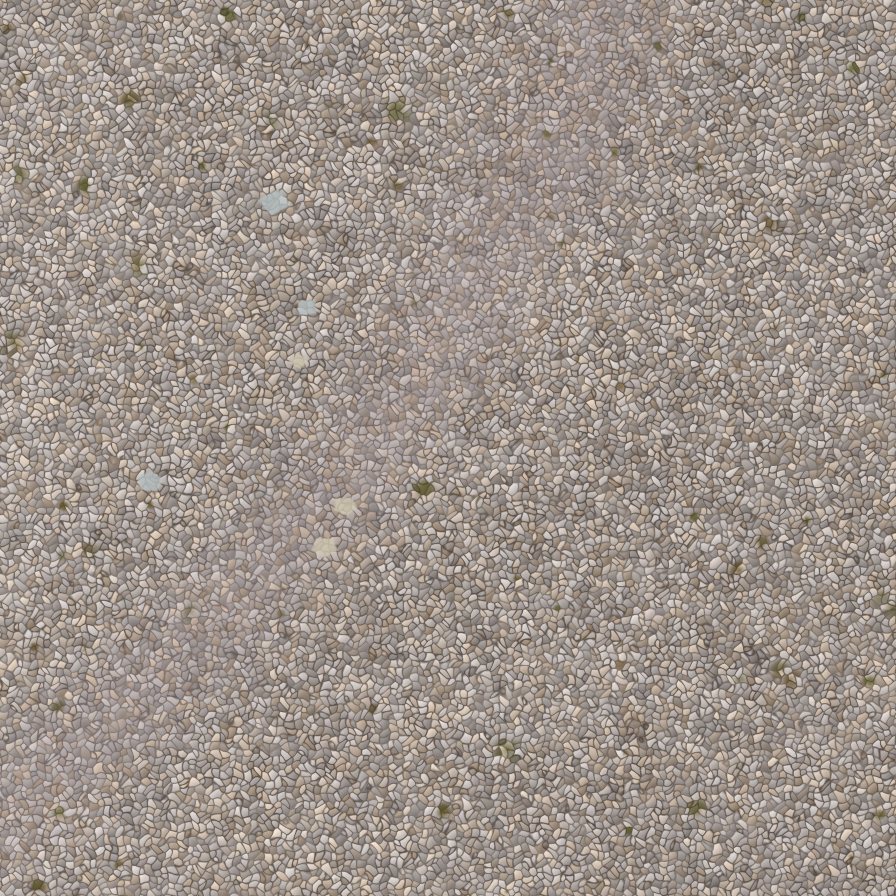
Write a Shadertoy shader that draws this texture.

```glsl
// Fine pale gravel seen from above, with tufts of moss, a few larger flat
// stones and a faint worn track. Weighted cellular noise makes the grains;
// coarse hashed cells scatter the moss and layered sines vary the ground.

const float GRAINS = 122.0;          // grains across the canvas
const float GAP_WIDTH = 0.30;        // soft gap between grains, in cells
const vec2  STONE_TONE = vec2(0.575, 0.835);
const vec2  GAP_TONE = vec2(0.32, 0.55);
const vec3  TINT = vec3(0.0, -0.041, -0.071);
const vec3  WARM_SHIFT = vec3(0.022, 0.0, -0.030);
const vec2  LIGHT = vec2(-0.08, 0.13);
const float MOSS_CELLS = 12.0;
const float MOSS_CHANCE = 0.58;
const vec3  MOSS_GREEN = vec3(0.37, 0.37, 0.19);
const vec3  MOSS_BROWN = vec3(0.43, 0.35, 0.22);
const int   SLABS = 6;
const vec3  SLAB_BLUE = vec3(0.70, 0.73, 0.73);
const vec3  SLAB_CREAM = vec3(0.78, 0.75, 0.67);
const float TRACK_WIDTH = 0.085;
const float TRACK_CONTRAST = 0.68;
const float MEAN_TONE = 0.63;

vec3 hash3(vec2 p) {
    vec3 q = fract(vec3(p.xyx) * vec3(0.1031, 0.1030, 0.0973));
    q += dot(q, q.yxz + 33.33);
    return fract((q.xxy + q.yzz) * q.zyx);
}

// Slow, uneven variation in the range of about -1 to 1.
float layeredSines(vec2 p) {
    float sum = 0.0, amp = 0.5;
    for (int i = 0; i < 4; i++) {
        sum += amp * sin(p.x + 1.7 * sin(p.y)) * cos(p.y * 0.9 - 0.6 * p.x);
        p = mat2(1.5, 1.1, -1.1, 1.5) * p + 2.3;
        amp *= 0.6;
    }
    return sum;
}

// Nearest grain: xy = offset from its centre, z = edge distance; id = its cell.
vec3 grainCell(vec2 p, out vec2 id) {
    vec2 base = floor(p), offset = vec2(0.0);
    float nearest = 9.0, second = 9.0;
    id = base;
    for (int j = -1; j <= 1; j++)
    for (int i = -1; i <= 1; i++) {
        vec2 cell = base + vec2(i, j);
        vec3 h = hash3(cell);
        vec2 d = p - cell - 0.08 - 0.84 * h.xy;
        float dist = length(d) * mix(0.82, 1.25, h.z);
        if (dist < nearest) {
            second = nearest;
            nearest = dist;
            offset = d;
            id = cell;
        } else second = min(second, dist);
    }
    return vec3(offset, second - nearest);
}

// Moss cover in x, brownness in y; grainNoise breaks up the outline.
vec2 moss(vec2 uv, float grainNoise) {
    vec2 base = floor(uv * MOSS_CELLS), cover = vec2(0.0);
    for (int j = -1; j <= 1; j++)
    for (int i = -1; i <= 1; i++) {
        vec2 cell = base + vec2(i, j);
        vec3 place = hash3(cell + 71.0), kind = hash3(cell + 153.0);
        if (kind.x > MOSS_CHANCE) continue;
        float radius = mix(0.006, 0.018, place.z * place.z);
        float d = length(uv - (cell + place.xy) / MOSS_CELLS);
        d += radius * 0.8 * (grainNoise - 0.4);
        float m = (1.0 - smoothstep(0.25 * radius, radius, d)) * mix(0.5, 0.95, kind.z);
        if (m > cover.x) cover = vec2(m, kind.y);
    }
    return cover;
}

// Larger flat stones with faceted outlines.
vec3 addSlabs(vec3 color, vec2 uv, float grainTone) {
    for (int i = 0; i < SLABS; i++) {
        vec3 h = hash3(vec2(float(i) * 7.0 + 3.0, 29.0));
        vec3 k = hash3(vec2(float(i) * 5.0 + 11.0, 47.0));
        vec2 d = (uv - mix(vec2(0.08, 0.36), vec2(0.54, 0.84), h.xy)) * vec2(0.85, 1.1);
        float angle = atan(d.y, d.x) + 6.28 * k.x, facet = 6.2832 / (4.0 + floor(2.0 * k.y));
        float dist = length(d) * cos(angle - facet * floor(angle / facet + 0.5));
        float radius = mix(0.006, 0.012, h.z);
        float cover = 1.0 - smoothstep(radius - 0.0015, radius + 0.0015, dist);
        vec3 slab = mix(SLAB_BLUE, SLAB_CREAM, step(0.6, k.z)) + 0.15 * (grainTone - MEAN_TONE);
        color = mix(color, slab, 0.92 * cover);
    }
    return color;
}

vec3 gravel(vec2 uv) {
    // Grains with lit upper sides and uneven shadowed gaps
    vec2 p = uv * GRAINS, id;
    p += 0.22 * vec2(sin(p.y * 1.9 + sin(p.x * 0.7)), sin(p.x * 2.1 + sin(p.y * 0.8)));
    vec3 cell = grainCell(p, id);
    vec3 h = hash3(id + 211.0);
    float stone = mix(STONE_TONE.x, STONE_TONE.y, h.x) + dot(cell.xy, LIGHT);
    float gap = mix(GAP_TONE.x, GAP_TONE.y, h.y);
    float tone = mix(gap, stone, smoothstep(0.0, GAP_WIDTH, cell.z));

    // Worn track and slow changes of the ground
    float slow = layeredSines(uv * 9.0);
    float centre = -0.10 + 1.25 * uv.y - 0.47 * uv.y * uv.y;
    float across = (uv.x - centre + 0.02 * slow) / TRACK_WIDTH;
    float track = exp(-across * across);
    tone = MEAN_TONE + (tone - MEAN_TONE) * mix(1.0, TRACK_CONTRAST, track);
    tone += 0.018 * slow + 0.012 * layeredSines(uv * 31.0) - 0.02 * (uv.x - 0.5);

    // Colour, then moss and slabs on top
    vec3 color = tone + TINT + WARM_SHIFT * (h.z * h.z * 1.8 - 0.6);
    color += track * vec3(0.0, -0.006, 0.006);
    vec2 m = moss(uv, h.x);
    vec3 mossColor = mix(MOSS_GREEN, MOSS_BROWN, m.y) * (0.35 + tone);
    return addSlabs(mix(color, mossColor, m.x), uv, tone);
}

void mainImage(out vec4 fragColor, in vec2 fragCoord) {
    vec3 sum = vec3(0.0);
    for (int k = 0; k < 4; k++) {
        vec2 shift = vec2(k % 2, k / 2) * 0.5 - 0.25;
        sum += gravel((fragCoord + shift) / iResolution.y);
    }
    fragColor = vec4(sum / 4.0, 1.0);
}
```
